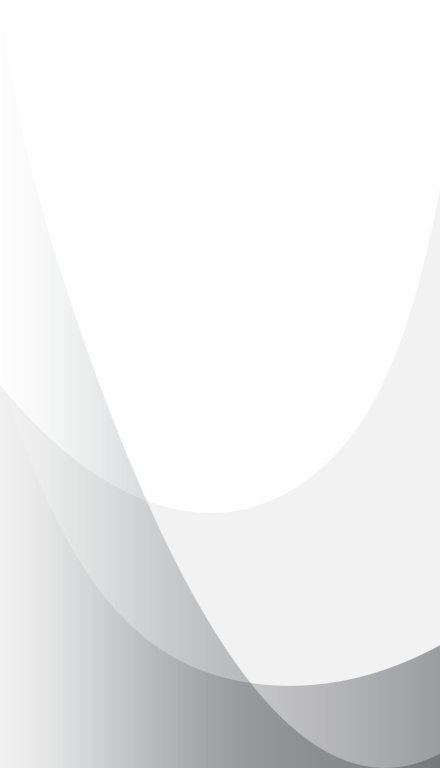
Reproduce this background procedurally as a WebGL 1 fragment shader.

```glsl
precision mediump float;
// Pale backdrop of three overlapping translucent sheets under smooth curves.
// Each sheet fills the area below a height function of x and multiplies
// the paper by a horizontal gradient, so that the overlaps darken.

uniform vec2 u_resolution;

#define PAPER vec3(0.997)
#define BOWL_TINT vec3(0.952)
#define SLOPE_TINT vec3(0.756, 0.765, 0.772)
#define VALLEY_TINT vec3(0.645, 0.648, 0.665)
#define BOWL_LOW vec2(0.482, 0.332)
#define VALLEY_LOW vec2(0.659, 0.107)
#define BAND_COUNT 31.0
#define BAND_STRENGTH 0.4

// Wide bowl: a parabola that steepens towards the right edge.
float bowlHeight(float x) {
  float d = x - BOWL_LOW.x;
  float d2 = d * d;
  float rise = d < 0.0 ? 0.718 * d2 : 0.9075 * d2 + 9.26 * d2 * d2 * d2;
  return BOWL_LOW.y + rise;
}

// Steep slope falling from the upper left to the bottom edge.
float slopeHeight(float x) {
  return 0.9076 - 2.074 * x + 1.185 * x * x + 0.086 * exp(-26.0 * x);
}

// Low valley: a parabola that steepens towards the left edge.
float valleyHeight(float x) {
  float d = x - VALLEY_LOW.x;
  float left = min(d, 0.0);
  return VALLEY_LOW.y + 0.454 * d * d + 1.122 * left * left * left * left;
}

// Smoothed fill below a curve, from its height here and one pixel on.
float fillBelow(float y, float height, float nextHeight) {
  float width = 1.0 / u_resolution.y + abs(nextHeight - height);
  return clamp(0.5 + (height - y) / width, 0.0, 1.0);
}

// Soft vertical steps in the horizontal gradients.
float banded(float x) {
  float s = x * BAND_COUNT;
  float stepped = floor(s) + smoothstep(0.35, 0.65, fract(s));
  return mix(x, stepped / BAND_COUNT, BAND_STRENGTH);
}

void main() {
  vec2 uv = gl_FragCoord.xy / u_resolution;
  float nextX = uv.x + 1.0 / u_resolution.x;

  float bowl = fillBelow(uv.y, bowlHeight(uv.x), bowlHeight(nextX));
  float slope = fillBelow(uv.y, slopeHeight(uv.x), slopeHeight(nextX));
  float valley = fillBelow(uv.y, valleyHeight(uv.x), valleyHeight(nextX));

  // Gradients run from clear at the left to full tint at the right.
  float x = banded(uv.x);
  float slopeShade = smoothstep(-0.04, 0.62, x);
  float valleyShade = pow(max(x, 0.0), 1.2);

  vec3 color = PAPER;
  color *= mix(vec3(1.0), BOWL_TINT, bowl);
  color *= mix(vec3(1.0), SLOPE_TINT, slope * slopeShade);
  color *= mix(vec3(1.0), VALLEY_TINT, valley * valleyShade);
  gl_FragColor = vec4(color, 1.0);
}
```
